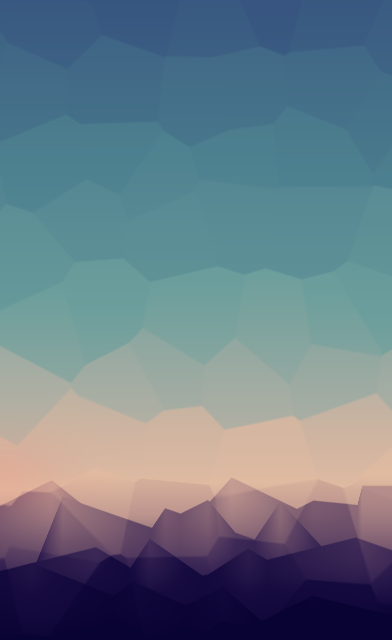
Write a WebGL 2 fragment shader that draws this background.

```glsl
#version 300 es
precision highp float;
// Faceted dusk sky fading from blue to peach above misty violet ridges.

#define CELL 0.115       // facet pitch, in canvas heights
#define JITTER 0.85      // irregularity of the facets
#define SKY_SNAP 0.52    // how far sky facets flatten the gradient
#define LAND_SNAP 0.20   // the same among the ridges
#define RIDGE_DROP 0.052 // darkening at a ridge line
#define MIST_FALL 0.065  // depth over which a ridge melts into mist
#define FACET_TONE 0.014 // random shade of each facet

uniform vec2 u_resolution;
out vec4 outColor;

// Gradient stops: rgb and height
const vec4 STOPS[11] = vec4[11](
  vec4(0.035, 0.010, 0.200, 0.00),
  vec4(0.090, 0.045, 0.250, 0.06),
  vec4(0.240, 0.160, 0.340, 0.10),
  vec4(0.440, 0.320, 0.420, 0.14),
  vec4(0.740, 0.580, 0.555, 0.19),
  vec4(0.880, 0.730, 0.630, 0.25),
  vec4(0.820, 0.710, 0.630, 0.31),
  vec4(0.660, 0.680, 0.640, 0.39),
  vec4(0.420, 0.620, 0.610, 0.52),
  vec4(0.300, 0.500, 0.560, 0.75),
  vec4(0.215, 0.335, 0.500, 1.00));

vec3 duskGradient(float h) {
  vec3 color = STOPS[0].rgb;
  for (int i = 1; i < 11; i++) {
    float t = clamp((h - STOPS[i - 1].a) / (STOPS[i].a - STOPS[i - 1].a), 0.0, 1.0);
    color = mix(color, STOPS[i].rgb, t);
  }
  return color;
}

vec2 hash2(vec2 p) {
  vec3 q = fract(p.xyx * vec3(0.1031, 0.1030, 0.0973));
  q += dot(q, q.yzx + 33.33);
  return fract((q.xx + q.yz) * q.zy);
}

// Cellular noise: height of the nearest cell centre and its random tone
vec2 facet(vec2 p, float pixel) {
  vec2 g = p / CELL;
  vec2 base = floor(g);
  float d1 = 9.0, d2 = 9.0;
  vec2 near1 = vec2(0.0), near2 = vec2(0.0);
  for (int j = -2; j <= 2; j++) {
    for (int i = -2; i <= 2; i++) {
      vec2 id = base + vec2(i, j);
      vec2 rnd = hash2(id + 17.0);
      vec2 site = id + 0.5 + JITTER * (rnd - 0.5);
      float d = length(site - g);
      vec2 info = vec2(site.y * CELL, hash2(id + 61.0).x - 0.5);
      if (d < d1) {
        d2 = d1; near2 = near1;
        d1 = d; near1 = info;
      } else if (d < d2) {
        d2 = d; near2 = info;
      }
    }
  }
  float own = 0.5 + 0.5 * clamp((d2 - d1) * CELL / (2.0 * pixel), 0.0, 1.0);
  return mix(near2, near1, own);
}

// Highest of four peaks; each column: x, top, left slope, right slope
float ridgeLine(float x, mat4 peaks) {
  float top = -1.0;
  for (int i = 0; i < 4; i++) {
    vec4 k = peaks[i];
    top = max(top, k.y - max(k.z * (k.x - x), k.w * (x - k.x)));
  }
  return top;
}

// Lays a ridge over those behind it, dark at its crest and misty below
float addRidge(float shade, float depth, float pixel) {
  float crest = RIDGE_DROP * exp(-max(depth, 0.0) / MIST_FALL);
  return mix(shade, crest, smoothstep(-pixel, pixel, depth));
}

void main() {
  vec2 p = gl_FragCoord.xy / u_resolution.y;
  float pixel = 1.0 / u_resolution.y;

  // Ridges from far to near
  float far = ridgeLine(p.x, mat4(
    0.081, 0.250, 0.50, 0.80,  0.362, 0.254, 1.10, 0.48,
    0.566, 0.241, 4.00, 0.00,  0.490, 0.218, 0.50, 0.10));
  float middle = ridgeLine(p.x, mat4(
    0.098, 0.224, 2.50, 0.35,  0.258, 0.206, 1.50, 0.35,
    0.325, 0.219, 0.50, 1.20,  0.438, 0.217, 1.50, 1.10));
  float near = ridgeLine(p.x, mat4(
    0.234, 0.158, 1.50, 0.70,  0.388, 0.143, 0.65, 0.60,
    0.556, 0.160, 0.25, 0.35,  0.150, 0.145, 0.25, 0.60));
  float front = ridgeLine(p.x, mat4(
    0.050, 0.120, 0.30, 0.40,  0.208, 0.091, 0.70, 0.45,
    0.349, 0.083, 0.50, 0.90,  0.488, 0.069, 0.50, 0.25));

  float shade = addRidge(0.0, far - p.y, pixel);
  shade = addRidge(shade, middle - p.y, pixel);
  shade = addRidge(shade, near - p.y, pixel);
  shade = addRidge(shade, front - p.y, pixel);

  // Facets bend the height at which the gradient is read
  vec2 cell = facet(p, pixel);
  float snap = mix(LAND_SNAP, SKY_SNAP, smoothstep(0.22, 0.34, p.y));
  float h = mix(p.y, cell.x, snap) - shade + FACET_TONE * cell.y;
  vec3 color = duskGradient(h);

  // Rose glow low on the left
  vec2 glow = (p - vec2(0.0, 0.26)) / vec2(0.10, 0.06);
  color += vec3(0.02, -0.04, -0.03) * exp(-dot(glow, glow));

  outColor = vec4(clamp(color, 0.0, 1.0), 1.0);
}
```
